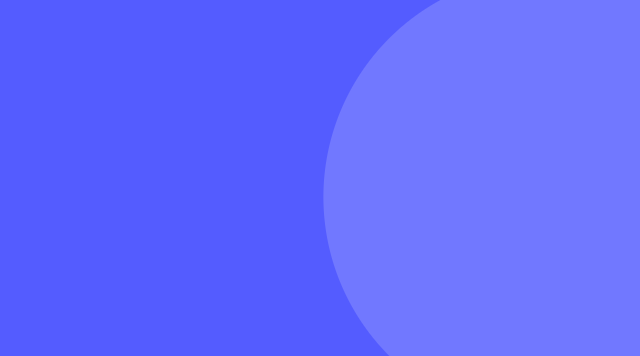
Give the GLSL for this background, as a Shadertoy shader.

```glsl
#define BASE_COLOR vec3(0.328, 0.360, 1.0)
#define DISC_COLOR vec3(0.444, 0.470, 1.0)
#define DISC_CENTER vec2(1.5387, 0.4465)
#define DISC_RADIUS 0.6303

float circleDistance(vec2 point, vec2 center, float radius) {
    return length(point - center) - radius;
}

void mainImage(out vec4 fragColor, in vec2 fragCoord) {
    // Canvas heights, with the origin at the lower left
    vec2 point = fragCoord / iResolution.y;
    float pixel = 1.0 / iResolution.y;

    // Large pale disc running off the right side
    float edge = circleDistance(point, DISC_CENTER, DISC_RADIUS);
    float coverage = clamp(0.5 - edge / pixel, 0.0, 1.0);

    fragColor = vec4(mix(BASE_COLOR, DISC_COLOR, coverage), 1.0);
}
```
